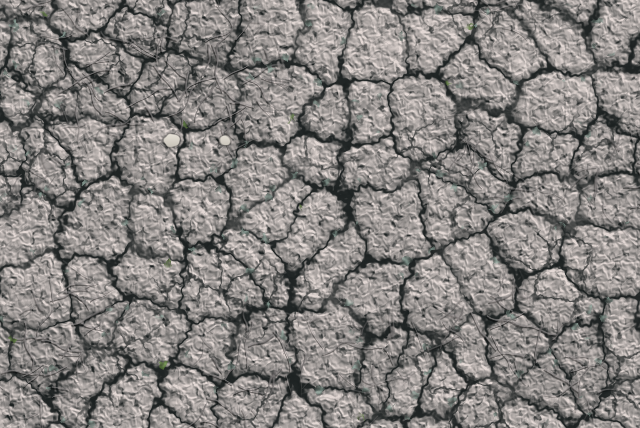
Write a Shadertoy shader that draws this texture.

```glsl
const float PLATE_SCALE = 7.2;      // plates per canvas height
const float PLATE_JITTER = 0.88;
const float CORNER_ROUNDING = 30.0; // lower is rounder
const float CRACK_WIDTH = 0.014;    // in plate units
const float PLATE_TONE = 0.85;
const float RELIEF_GAIN = 0.95;
const float PLANT_SCALE = 19.0;
const float TWIG_SCALE = 11.0;
const vec2 LIGHT_STEP = vec2(0.0020, 0.0038);
const vec3 SHADOW = vec3(0.105, 0.125, 0.125);
const vec3 CLAY = vec3(0.76, 0.728, 0.715);
const vec3 TWIG = vec3(0.57, 0.55, 0.55);
const vec3 SAGE = vec3(0.45, 0.52, 0.49);
const vec3 SPROUT = vec3(0.34, 0.46, 0.22);
const vec3 PEBBLE = vec3(0.84, 0.82, 0.78);

vec2 hash2(vec2 p) {
    vec3 q = fract(p.xyx * vec3(0.1031, 0.1030, 0.0973));
    q += dot(q, q.yzx + 33.33);
    return fract((q.xx + q.yz) * q.zy);
}

vec2 gradientAt(vec2 cell) {
    float angle = 6.2832 * hash2(cell + 71.0).x;
    return vec2(cos(angle), sin(angle));
}

float noise(vec2 p) {
    vec2 i = floor(p), f = fract(p), e = vec2(1, 0);
    vec2 u = f * f * f * (f * (f * 6.0 - 15.0) + 10.0);
    float low = mix(dot(gradientAt(i), f), dot(gradientAt(i + e), f - e), u.x);
    float high = mix(dot(gradientAt(i + e.yx), f - e.yx), dot(gradientAt(i + 1.0), f - 1.0), u.x);
    return mix(low, high, u.y);
}

vec2 noise2(vec2 p) {
    return vec2(noise(p), noise(p + 37.7));
}

// Distance to the rounded border of the nearest cell
float plateEdge(vec2 p) {
    vec2 home = floor(p), nearest = vec2(0), nearestCell = vec2(0);
    float best = 9.0;
    for (int y = -1; y <= 1; y++)
    for (int x = -1; x <= 1; x++) {
        vec2 cell = home + vec2(x, y);
        vec2 r = cell + 0.5 + PLATE_JITTER * (hash2(cell) - 0.5) - p;
        if (dot(r, r) < best) { best = dot(r, r); nearest = r; nearestCell = cell; }
    }
    float sum = 0.0;
    for (int y = -2; y <= 2; y++)
    for (int x = -2; x <= 2; x++) {
        if (x == 0 && y == 0) continue;
        vec2 cell = nearestCell + vec2(x, y);
        vec2 r = cell + 0.5 + PLATE_JITTER * (hash2(cell) - 0.5) - p;
        sum += exp(-CORNER_ROUNDING * dot(0.5 * (r + nearest), normalize(r - nearest)));
    }
    return -log(sum) / CORNER_ROUNDING;
}

float warpedEdge(vec2 p, float scale) {
    vec2 q = p * scale;
    return plateEdge(q + 0.24 * noise2(q * 1.4) + 0.10 * noise2(q * 4.5) + 0.07 * noise2(q * 11.0));
}

float crumbs(vec2 p) {
    vec2 q = p + 0.010 * noise2(p * 34.0) + 0.004 * noise2(p * 80.0);
    return 0.55 * noise(q * 21.0) - 0.6 * abs(noise(q * 31.0)) + 0.45 * noise(q * 50.0)
         - 0.5 * abs(noise(q * 68.0)) + 0.34 * noise(q * 115.0);
}

float height(vec2 p, float edge) {
    return crumbs(p) + 0.6 * smoothstep(0.0, 0.14, edge);
}

// Coverage of thin bent stems
float twigs(vec2 p, float pixel) {
    float cover = 0.0;
    vec2 q = p * TWIG_SCALE + 0.25 * noise2(p * 16.0);
    for (int y = -1; y <= 1; y++)
    for (int x = -1; x <= 1; x++)
    for (int k = 0; k < 3; k++) {
        vec2 cell = floor(q) + vec2(x, y);
        vec2 rnd = hash2(cell + 19.0 * float(k) + 5.0);
        float angle = 6.2832 * rnd.y;
        vec2 dir = vec2(cos(angle), sin(angle)) * mix(0.15, 0.6, rnd.x);
        vec2 r = q - cell - hash2(cell + 43.0 * float(k));
        float d = length(r - dir * clamp(dot(r, dir) / dot(dir, dir), -1.0, 1.0)) / TWIG_SCALE;
        cover = max(cover, 1.0 - smoothstep(0.0002, 0.0006 + pixel, d));
    }
    return cover;
}

// x: leaf coverage, y: fresh green share
vec2 plants(vec2 p, float pixel) {
    vec2 q = p * PLANT_SCALE + 0.25 * noise2(p * 70.0), result = vec2(0);
    for (int y = -1; y <= 1; y++)
    for (int x = -1; x <= 1; x++) {
        vec2 cell = floor(q) + vec2(x, y), rnd = hash2(cell + 113.0);
        vec2 r = q - cell - hash2(cell + 151.0);
        float leaf = 0.85 + 0.15 * cos(5.0 * atan(r.y, r.x) + 6.2832 * rnd.y);
        float d = (length(r) - mix(0.10, 0.20, rnd.y) * leaf) / PLANT_SCALE;
        float cover = (1.0 - smoothstep(-pixel, pixel, d)) * step(rnd.x, 0.42);
        if (cover > result.x) result = vec2(cover, step(rnd.x, 0.03));
    }
    return result;
}

void mainImage(out vec4 fragColor, in vec2 fragCoord) {
    vec2 p = fragCoord / iResolution.y;
    float pixel = 1.0 / iResolution.y;

    // Lit clay relief with dark pits
    float edge = warpedEdge(p, PLATE_SCALE);
    float litEdge = warpedEdge(p + LIGHT_STEP, PLATE_SCALE);
    float slope = height(p, edge) - height(p + LIGHT_STEP, litEdge);
    float litter = smoothstep(0.0, 0.35, noise(p * 3.1 + 8.0));
    float tone = PLATE_TONE + RELIEF_GAIN * slope + 0.22 * (crumbs(p) + 0.25);
    tone += 0.12 * noise(p * 5.0) - 0.10 * litter;
    tone -= 0.45 * smoothstep(0.10, 0.5, noise(p * 58.0 + 3.0 + 0.6 * noise2(p * 90.0)));

    // Main cracks and fainter splits
    float width = CRACK_WIDTH * (1.0 + 2.4 * noise(p * 6.0 + 21.0));
    float crack = 1.0 - smoothstep(width * 0.3, max(width, 0.0) + 0.034, edge);
    crack *= 0.6 + 0.4 * smoothstep(-0.3, 0.0, noise(p * 7.0 + 91.0));
    float splitEdge = warpedEdge(p + 4.3, PLATE_SCALE * 1.55);
    float split = 1.0 - smoothstep(0.0, 0.06, splitEdge);
    split *= smoothstep(0.0, 0.25, noise(p * 4.0 + 51.0));
    tone *= mix(0.70, 1.0, smoothstep(0.0, 0.16, edge));
    tone *= (1.0 - 0.95 * crack) * (1.0 - 0.7 * split);
    vec3 color = mix(SHADOW, CLAY, clamp(tone, 0.0, 1.2));

    // Dry stems with their shadows
    color *= 1.0 - 0.4 * litter * twigs(p + LIGHT_STEP, pixel);
    color = mix(color, TWIG, 0.6 * litter * twigs(p, pixel));

    // Small plants along the cracks
    vec2 plant = plants(p, pixel);
    float nearCrack = 1.0 - smoothstep(0.10, 0.22, edge);
    vec3 leafColor = mix(SAGE, SPROUT, plant.y) * (0.9 + 0.9 * noise(p * 90.0));
    color = mix(color, leafColor, 0.75 * plant.x * nearCrack);

    // Two pale pebbles
    for (int k = 0; k < 2; k++) {
        vec2 r = (p - vec2(0.402 + 0.125 * float(k), 0.672)) * vec2(0.8, 1.0);
        float d = length(r) - 0.015 + 0.004 * float(k) + 0.005 * noise(p * 60.0);
        color *= 1.0 - 0.35 * (1.0 - smoothstep(0.0, 0.005, d));
        color = mix(color, PEBBLE + 4.0 * r.y, 1.0 - smoothstep(-pixel, pixel, d));
    }
    fragColor = vec4(clamp(color, 0.0, 1.0), 1.0);
}
```
